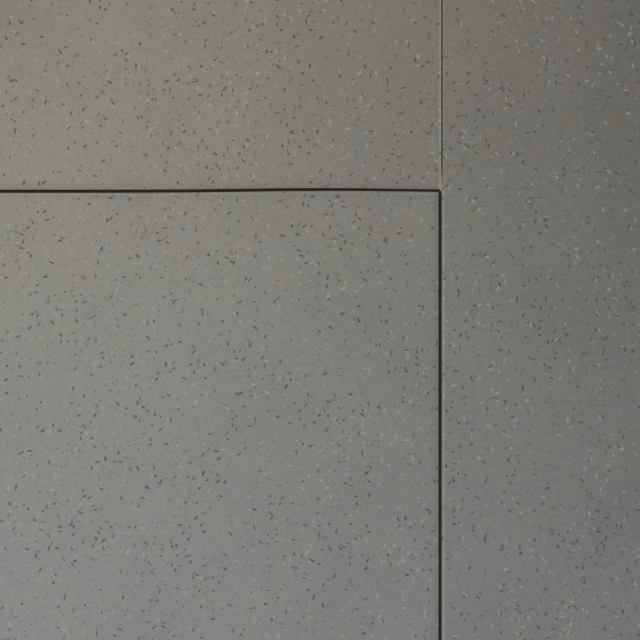
Write a Shadertoy shader that draws this texture.

```glsl
#define SEAM_X 0.6875
#define SEAM_Y 0.702
#define SEAM_HALF_WIDTH 0.0021
#define GROOVE_COLOR vec3(0.13, 0.125, 0.10)
#define DARK_FLECK vec3(0.27, 0.27, 0.26)
#define LIGHT_FLECK vec3(0.64, 0.64, 0.60)
#define DARK_CELLS 88.0
#define LIGHT_CELLS 80.0
#define FINE_CELLS 150.0
#define GRAIN 0.030
#define MOTTLE 0.022

vec2 hash2(vec2 p) {
    vec3 q = fract(p.xyx * vec3(0.1031, 0.1030, 0.0973));
    q += dot(q, q.yzx + 33.33);
    return fract((q.xx + q.yz) * q.zy);
}

float cornerSlope(vec2 cell, vec2 offset) {
    float angle = 6.2832 * hash2(cell).x;
    return dot(vec2(cos(angle), sin(angle)), offset);
}

float gradientNoise(vec2 p) {
    vec2 i = floor(p), f = fract(p);
    vec2 u = f * f * f * (f * (f * 6.0 - 15.0) + 10.0);
    vec2 e = vec2(0.0, 1.0);
    return mix(mix(cornerSlope(i, f), cornerSlope(i + e.yx, f - e.yx), u.x),
               mix(cornerSlope(i + e.xy, f - e.xy), cornerSlope(i + e.yy, f - e.yy), u.x), u.y);
}

float fbm(vec2 p) {
    float sum = 0.0, amplitude = 0.5;
    for (int i = 0; i < 4; i++) {
        sum += amplitude * gradientNoise(p);
        p = mat2(1.6, 1.2, -1.2, 1.6) * p + 7.3;
        amplitude *= 0.5;
    }
    return sum;
}

// Randomly turned elongated chips, one candidate per grid cell
float flecks(vec2 uv, float cells, float density, float seed) {
    vec2 p = uv * cells, home = floor(p);
    float cover = 0.0;
    for (int y = -1; y <= 1; y++)
    for (int x = -1; x <= 1; x++) {
        vec2 cell = home + vec2(x, y);
        vec2 place = hash2(cell + seed);
        vec2 shape = hash2(cell + seed + 41.7);
        vec2 pick = hash2(cell + seed + 93.1);
        float angle = 6.2832 * shape.x;
        vec2 axis = vec2(cos(angle), sin(angle));
        vec2 d = p - cell - place;
        vec2 radius = vec2(mix(0.20, 0.48, shape.y), mix(0.13, 0.23, pick.y));
        float r = length(vec2(dot(d, axis), dot(d, vec2(-axis.y, axis.x))) / radius);
        float chance = density * (1.0 + 1.6 * gradientNoise(cell / cells * 9.0 + seed));
        float chip = (1.0 - smoothstep(0.35, 1.25, r)) * step(pick.x, chance);
        cover = max(cover, chip * mix(0.35, 1.0, place.y));
    }
    return cover;
}

float band(float d, float halfWidth, float blur) {
    return 1.0 - smoothstep(halfWidth - blur, halfWidth + blur, abs(d));
}

// Warm upper light cooling downward and fading to the right
vec3 floorTone(vec2 uv) {
    float across = pow(uv.x, 1.35);
    vec3 top = mix(vec3(0.545, 0.528, 0.490), vec3(0.405, 0.398, 0.375), across);
    vec3 bottom = mix(vec3(0.525, 0.537, 0.523), vec3(0.440, 0.450, 0.440), across);
    vec3 tone = mix(bottom, top, smoothstep(0.0, 1.0, uv.y));
    tone += 0.014 * exp(-6.0 * dot(uv - vec2(0.3, 0.62), uv - vec2(0.3, 0.62)));
    return tone - 0.035 * exp(-12.0 * length(uv - vec2(0.0, 1.0)));
}

void mainImage(out vec4 fragColor, in vec2 fragCoord) {
    vec2 uv = fragCoord / iResolution.xy;
    float blur = max(0.0011, 0.7 / iResolution.y);
    vec3 color = floorTone(uv);

    // Cloudy mottling and fine grain
    color += MOTTLE * fbm(uv * 7.0) * vec3(1.0, 0.95, 0.8);
    color += GRAIN * fbm(uv * vec2(85.0, 110.0));
    color += 0.008 * gradientNoise(uv * 24.0 + 5.0) * vec3(1.0, 0.4, -0.8);

    // Embedded chips
    color = mix(color, LIGHT_FLECK, 0.50 * flecks(uv, LIGHT_CELLS, 0.20, 17.0));
    color = mix(color, LIGHT_FLECK, 0.25 * flecks(uv, FINE_CELLS, 0.22, 63.0));
    color = mix(color, DARK_FLECK, 0.32 * flecks(uv, FINE_CELLS, 0.24, 29.0));
    color = mix(color, DARK_FLECK, 0.62 * flecks(uv, DARK_CELLS, 0.25, 5.0));

    // Seam coordinates, the horizontal one slightly bowed
    float bow = 0.0028 * exp(-pow((uv.x - 0.51) / 0.17, 2.0));
    float dy = uv.y - SEAM_Y - bow + 0.0008;
    float dx = uv.x - SEAM_X;
    float leftTile = 1.0 - smoothstep(-blur, blur, dx);
    float below = 1.0 - smoothstep(-blur, blur, uv.y - SEAM_Y);

    // Soft shade and bright bevels beside the grooves
    float shade = leftTile * exp(-abs(dy) / 0.006) + below * exp(-abs(dx) / 0.005);
    color *= 1.0 - 0.16 * min(shade, 1.0);
    color += 0.045 * leftTile * band(dy + 0.0055, 0.0014, blur);
    color += 0.075 * below * band(dx - 0.0058, 0.0015, blur);
    color += 0.065 * (1.0 - below) * band(dx - 0.0002, 0.0013, blur);

    // Deep grooves below and left, hairline above the junction
    float width = SEAM_HALF_WIDTH * mix(1.1, 0.85, smoothstep(0.3, 0.69, uv.x));
    float groove = leftTile * band(dy, width, blur);
    groove = max(groove, below * band(dx, SEAM_HALF_WIDTH, blur));
    float hairline = (1.0 - below) * band(dx - 0.0029, 0.0010, blur);
    hairline *= smoothstep(SEAM_Y + 0.006, SEAM_Y + 0.04, uv.y);
    color = mix(color, GROOVE_COLOR, max(0.94 * groove, 0.65 * hairline));

    fragColor = vec4(clamp(color, 0.0, 1.0), 1.0);
}
```
